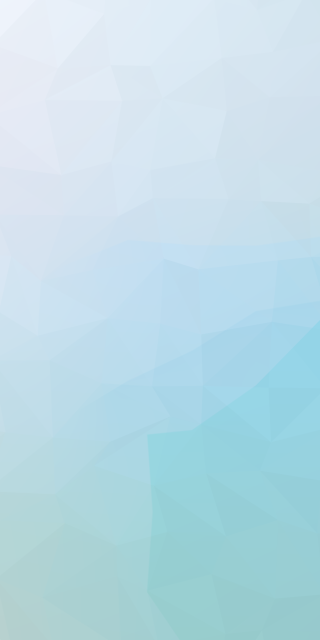
This background is drawn by a Shadertoy shader. Its source:

```glsl
// Pale faceted backdrop: lavender and ice blue falling to a teal sea of low-poly triangles.

#define MESH_CELLS vec2(6.0, 12.0) // facets across and down
#define JITTER 0.60                // scatter of the mesh corners
#define FACETING 0.62              // 0 = smooth gradient, 1 = flat facets
#define TONE_RANGE 0.016           // random brightness per facet
#define UPPER_TINT vec3(-0.028, -0.004, 0.012)
#define LOWER_TINT vec3(-0.030, -0.012, -0.004)
#define SEA_TOP vec3(0.585, 0.837, 0.915)
#define SEA_BOTTOM vec3(0.595, 0.790, 0.800)

vec2 hash2(vec2 p) {
    return fract(sin(vec2(dot(p, vec2(127.1, 311.7)), dot(p, vec2(269.5, 183.3)))) * 43758.5);
}

vec2 corner(vec2 id) {
    return id + (hash2(id) - 0.5) * JITTER;
}

// Signed distance to the line a-b, positive on its left
float leftOf(vec2 p, vec2 a, vec2 b) {
    vec2 e = normalize(b - a);
    return e.x * (p.y - a.y) - e.y * (p.x - a.x);
}

// Adds centroid, tone and weight of one counter-clockwise triangle
void addTriangle(inout vec4 sum, vec2 p, vec2 a, vec2 b, vec2 c, float tone, float blur) {
    float inside = min(leftOf(p, a, b), min(leftOf(p, b, c), leftOf(p, c, a)));
    sum += vec4((a + b + c) / 3.0, tone, 1.0) * smoothstep(-blur, blur, inside);
}

// Centroid (xy) and random tone (z) of the facet under p
vec3 facetAt(vec2 p, float blur) {
    vec4 sum = vec4(p, 0.5, 1.0) * 0.0001;
    for (int j = -1; j <= 1; j++)
    for (int i = -1; i <= 1; i++) {
        vec2 id = floor(p) + vec2(i, j);
        vec2 a = corner(id), b = corner(id + vec2(1, 0));
        vec2 c = corner(id + vec2(0, 1)), d = corner(id + vec2(1, 1));
        vec2 rnd = hash2(id + 37.0);
        if (fract(rnd.x * 7.0) > 0.5) {
            addTriangle(sum, p, a, b, c, rnd.x, blur);
            addTriangle(sum, p, b, d, c, rnd.y, blur);
        } else {
            addTriangle(sum, p, b, d, a, rnd.x, blur);
            addTriangle(sum, p, d, c, a, rnd.y, blur);
        }
    }
    return sum.xyz / sum.w;
}

// Vertical gradient through seven evenly spaced colours
vec3 ramp(float depth, vec3 stops[7]) {
    float t = clamp(depth, 0.0, 0.9999) * 6.0;
    int i = int(t);
    return mix(stops[i], stops[i + 1], fract(t));
}

// Depth of a crease with six evenly spaced knots
float ridge(float x, float knots[6]) {
    float t = clamp(x, 0.0, 0.9999) * 5.0;
    int i = int(t);
    return mix(knots[i], knots[i + 1], fract(t));
}

vec3 skyColor(vec2 p) {
    vec3 left = ramp(p.y, vec3[7](vec3(.93, .95, .98), vec3(.91, .92, .96), vec3(.87, .90, .95),
        vec3(.81, .89, .94), vec3(.75, .86, .90), vec3(.71, .84, .84), vec3(.72, .82, .81)));
    vec3 middle = ramp(p.y, vec3[7](vec3(.87, .92, .96), vec3(.85, .91, .95), vec3(.81, .885, .94),
        vec3(.74, .86, .93), vec3(.67, .84, .90), vec3(.64, .83, .85), vec3(.63, .81, .82)));
    vec3 right = ramp(p.y, vec3[7](vec3(.83, .90, .94), vec3(.82, .88, .93), vec3(.78, .87, .91),
        vec3(.68, .85, .92), vec3(.59, .83, .91), vec3(.59, .81, .86), vec3(.59, .78, .80)));
    return p.x < 0.5 ? mix(left, middle, p.x * 2.0) : mix(middle, right, p.x * 2.0 - 1.0);
}

vec3 seaColor(vec2 p) {
    float greener = (1.0 - p.x) * smoothstep(0.55, 0.75, p.y);
    return mix(SEA_TOP, SEA_BOTTOM, smoothstep(0.48, 1.05, p.y)) + vec3(0.0, 0.025, 0.0) * greener;
}

void mainImage(out vec4 fragColor, in vec2 fragCoord) {
    vec2 p = fragCoord / iResolution.xy;
    p.y = 1.0 - p.y; // depth from the top edge
    vec2 pixel = 1.0 / iResolution.xy;

    // Flat facets softened by the underlying gradient
    vec3 facet = facetAt(p * MESH_CELLS, 0.7 * MESH_CELLS.x * pixel.x);
    vec2 site = mix(p, facet.xy / MESH_CELLS, FACETING);
    vec3 color = skyColor(site);

    // Two creases that darken the blue below them
    float upper = p.y - ridge(p.x, float[6](0.48, 0.415, 0.375, 0.383, 0.384, 0.370));
    float lower = p.y - ridge(p.x, float[6](0.670, 0.655, 0.595, 0.548, 0.486, 0.470));
    color += UPPER_TINT * smoothstep(-pixel.y, pixel.y, upper)
        * exp(-9.0 * max(upper, 0.0)) * smoothstep(0.1, 0.5, p.x);
    color += LOWER_TINT * smoothstep(-pixel.y, pixel.y, lower)
        * exp(-12.0 * max(lower, 0.0)) * smoothstep(0.2, 0.4, p.x);

    // Teal sea with a slanting shore and a bent left wall
    float shore = p.y - ridge(p.x, float[6](0.70, 0.69, 0.682, 0.672, 0.602, 0.500));
    float wall = p.x - 0.477 + 0.14 * abs(p.y - 0.8) - 1.5 * max(p.y - 0.925, 0.0);
    float sea = smoothstep(-pixel.y, pixel.y, shore) * smoothstep(-pixel.x, pixel.x, wall);
    color = mix(color, seaColor(site), sea);

    color += (facet.z - 0.5) * TONE_RANGE;
    fragColor = vec4(color, 1.0);
}
```
